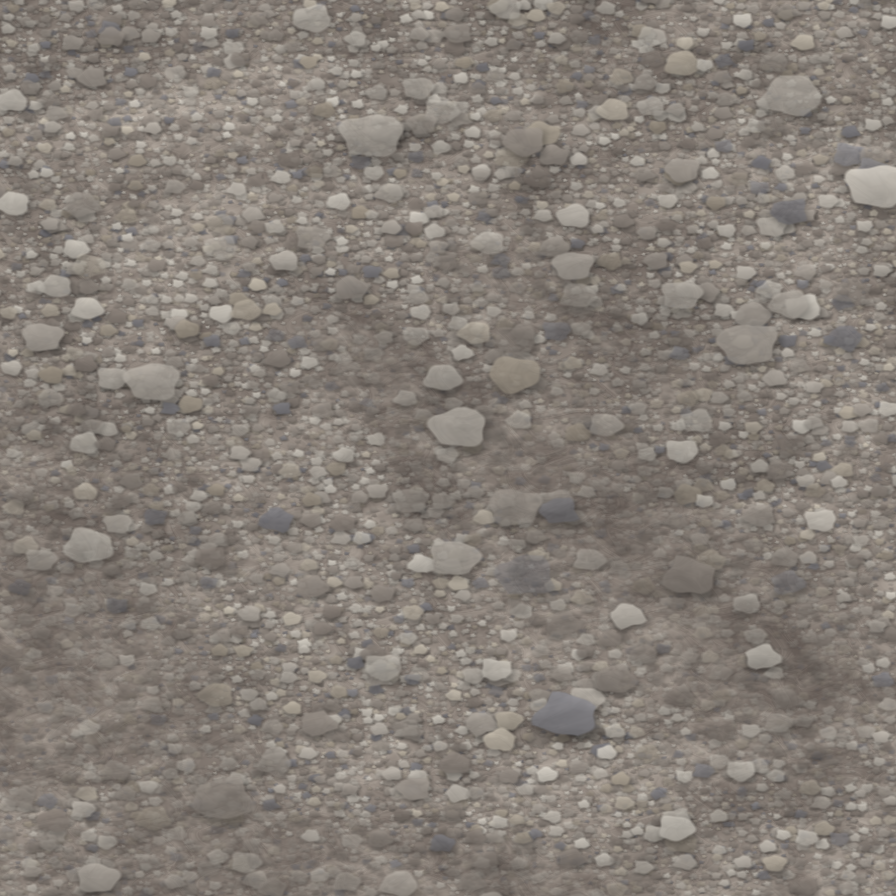
Give the GLSL for this texture, as a WebGL 2 fragment shader.

```glsl
#version 300 es
precision highp float;
// Stony dirt track: warm soil toned by layered sines, then covered by
// scattered pebble layers from fine grit to sparse large stones.
// Each pebble is a jittered cell with its own outline, tint and shadow.

uniform vec2 u_resolution;
out vec4 outColor;

const vec3 SOIL_DARK  = vec3(0.445, 0.405, 0.380);
const vec3 SOIL_LIGHT = vec3(0.615, 0.580, 0.545);
const vec3 STONE_DARK  = vec3(0.435, 0.400, 0.375);
const vec3 STONE_LIGHT = vec3(0.725, 0.705, 0.670);
const vec3 SLATE = vec3(0.440, 0.435, 0.450);
const vec3 SAND  = vec3(0.640, 0.602, 0.540);
const float FLATTEN = 1.45;   // pebbles are wider than tall

vec4 hash4(vec3 p) {
    vec4 q = fract(p.xyzx * vec4(0.1031, 0.1030, 0.0973, 0.1099));
    q += dot(q, q.wzxy + 33.33);
    return fract((q.xxyz + q.yzzw) * q.zywx);
}

mat2 rotation(float angle) {
    float c = cos(angle), s = sin(angle);
    return mat2(c, s, -s, c);
}

// Warped octaves of sines, roughly -1 to 1
float layeredSines(vec2 p) {
    float sum = 0.0, amplitude = 0.55;
    for (int i = 0; i < 5; i++) {
        p = mat2(0.8, 0.6, -0.6, 0.8) * p * 1.6 + sin(p.yx * 1.3 + float(i));
        sum += amplitude * sin(p.x) * sin(p.y);
        amplitude *= 0.7;
    }
    return sum;
}

// Irregular outline: 1 on the rim of a stone of unit radius
float stoneOutline(vec2 p, vec4 rnd) {
    float angle = atan(p.y, p.x + 1e-5);
    float boxy = 1.12 * max(abs(p.x), abs(p.y));
    float wobble = 0.08 * sin(3.0 * angle + 6.28 * rnd.x)
                 + 0.06 * sin(5.0 * angle + 6.28 * rnd.y);
    return mix(length(p), boxy, 0.6 * rnd.z) * (1.0 + wobble);
}

vec3 stoneColor(float tone, float kind) {
    vec3 color = mix(STONE_DARK, STONE_LIGHT, tone);
    color = mix(color, SLATE + 0.08 * (tone - 0.5), step(0.93, kind));
    return mix(color, SAND + 0.12 * (tone - 0.5), 0.7 * step(kind, 0.16));
}

// Paints one layer of pebbles; upper rows first so nearer ones overlap
vec3 pebbleLayer(vec3 color, vec2 uv, float cells, float density,
                 float lift, float opacity, float blur) {
    vec2 grid = uv * vec2(cells, cells * FLATTEN);
    vec2 base = floor(grid);
    for (int j = 1; j >= -1; j--) {
        for (int i = -1; i <= 1; i++) {
            vec2 id = base + vec2(float(i), float(j));
            vec4 place = hash4(vec3(id, cells));
            if (place.x > density) continue;
            vec4 look = hash4(vec3(id + 71.0, cells + 13.0));
            vec2 centre = id + 0.5 + 0.6 * (place.yz - 0.5);
            float radius = mix(0.26, 0.54, place.w * place.w);
            vec2 p = (grid - centre) / radius;
            if (dot(p, p) > 16.0) continue;

            mat2 turn = rotation(1.1 * (look.x - 0.5));
            float edge = min(blur * cells / radius, 0.7);
            float buried = opacity * mix(0.4, 1.0, sqrt(look.w));

            // Contact shadow falls below the stone
            float shadowRim = stoneOutline(turn * (p + vec2(-0.08, 0.28)), look);
            float shadow = 1.0 - smoothstep(0.8 - edge, 1.3 + edge, shadowRim);
            color *= 1.0 - 0.33 * buried * shadow;

            // Body, lit from above
            float body = stoneOutline(turn * p, look);
            float mask = 1.0 - smoothstep(1.0 - edge, 1.0 + edge, body);
            float tone = clamp(look.y + lift, 0.0, 1.0);
            float light = 1.0 + 0.10 * clamp(p.y, -1.0, 1.0);
            vec3 stone = stoneColor(tone, look.z) * light;
            color = mix(color, stone, mask * buried);
        }
    }
    return color;
}

void main() {
    float size = min(u_resolution.x, u_resolution.y);
    vec2 uv = gl_FragCoord.xy / size;
    float blur = max(0.0024, 0.8 / size);

    // Broad patches: bare soil against gravel, sparser near the bottom
    float patches = layeredSines(uv * vec2(3.0, 5.0) + 2.7);
    float gravel = smoothstep(-0.7, 0.35, patches + 0.9 * (uv.y - 0.3));
    float blotches = layeredSines(uv * vec2(9.0, 14.0) + 5.3);
    float grain = layeredSines(uv * vec2(50.0, 85.0));

    // Soil
    float soilTone = 0.5 + 0.2 * patches + 0.25 * blotches + 0.3 * grain;
    vec3 color = mix(SOIL_DARK, SOIL_LIGHT, clamp(soilTone, 0.0, 1.0));

    // Grit to boulders
    float cover = mix(0.4, 0.95, gravel);
    color = pebbleLayer(color, uv, 118.0, 0.80, 0.10, 0.85 * cover, blur);
    color = pebbleLayer(color, uv, 72.0, 0.65, 0.10, cover, blur);
    color = pebbleLayer(color, uv, 44.0, 0.48, 0.10, cover, blur);
    color = pebbleLayer(color, uv, 27.0, 0.28, 0.12, mix(0.55, 0.95, gravel), blur);
    color = pebbleLayer(color, uv, 15.0, 0.11, 0.22, 0.92, blur);

    // Dusty mottling over everything
    color *= 1.015 + 0.035 * grain + 0.055 * patches + 0.07 * blotches;
    outColor = vec4(color, 1.0);
}
```
